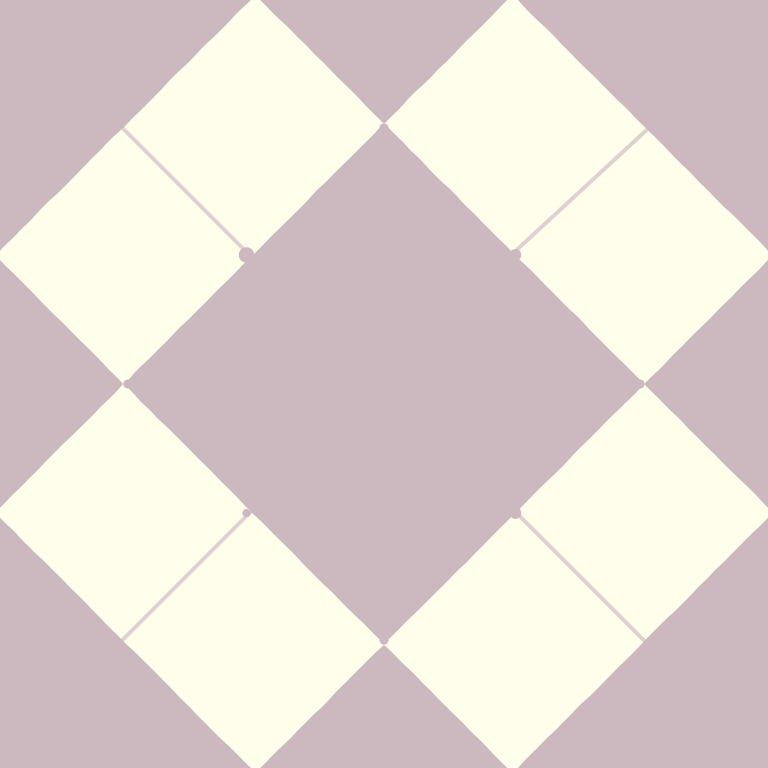
Write a Shadertoy shader that draws this pattern.

```glsl
// One ring of eight cream diamonds on mauve, paired along four thin seams.
// Folding the canvas about its centre turns the ring into one slanted box;
// seams, corner dots and a wrapping edge wobble give it a hand-cut look.

float hash(vec2 cell) {
    return fract(sin(dot(cell, vec2(127.1, 311.7))) * 43758.5453);
}

// Value noise that wraps over the unit square
float wrapNoise(vec2 uv, float cells) {
    vec2 i = floor(uv * cells), f = fract(uv * cells);
    f = f * f * (3.0 - 2.0 * f);
    vec2 a = mod(i, cells), b = mod(i + 1.0, cells);
    return mix(mix(hash(a), hash(vec2(b.x, a.y)), f.x),
               mix(hash(vec2(a.x, b.y)), hash(b), f.x), f.y);
}

float coverage(float dist, float pixel) {
    return clamp(0.5 - dist / pixel, 0.0, 1.0);
}

void mainImage(out vec4 fragColor, in vec2 fragCoord) {
    vec2 uv = fragCoord / iResolution.xy;
    float pixel = 1.0 / min(iResolution.x, iResolution.y);
    vec2 p = uv - 0.5;
    vec2 side = vec2(p.x < 0.0 ? -1.0 : 1.0, p.y < 0.0 ? -1.0 : 1.0);
    vec2 q = abs(p);

    // Slanted axes: along the seam, and across it
    float along = q.x + q.y;
    float across = q.x - q.y;

    // Diamond pairs
    float diamonds = max(max(0.339 - along, along - 0.6738), abs(across) - 0.339) * 0.7071;
    diamonds += 0.0012 * (wrapNoise(uv, 48.0) - 0.5);

    // Dots at the inner seam ends, uneven from quarter to quarter
    float seamDot = length(q - vec2(0.175 - 0.004 * side.x, 0.168))
                  - (0.0077 + 0.0012 * side.y * (1.0 - side.x));
    // Rounded tips of the central diamond
    float tipDot = length(vec2(max(q.x, q.y) - 0.3335, min(q.x, q.y))) - 0.0059;
    diamonds = max(diamonds, -min(seamDot, tipDot));

    // Seams, slightly off the diagonal; one is tilted
    float tilt = 0.01 * (1.0 + side.x) * (1.0 + side.y);
    float seamCentre = 0.0059 - 0.0013 * side.x + tilt * (along - 0.508);
    float seam = abs(across - seamCentre) * 0.7071 - 0.0026;

    vec3 mauve = vec3(0.80, 0.72, 0.75);
    vec3 cream = vec3(1.0, 1.0, 0.92);
    vec3 seamColor = vec3(0.88, 0.82, 0.82);
    vec3 color = mix(cream, seamColor, coverage(seam, pixel));
    color = mix(mauve, color, coverage(diamonds, pixel));
    fragColor = vec4(color, 1.0);
}
```
